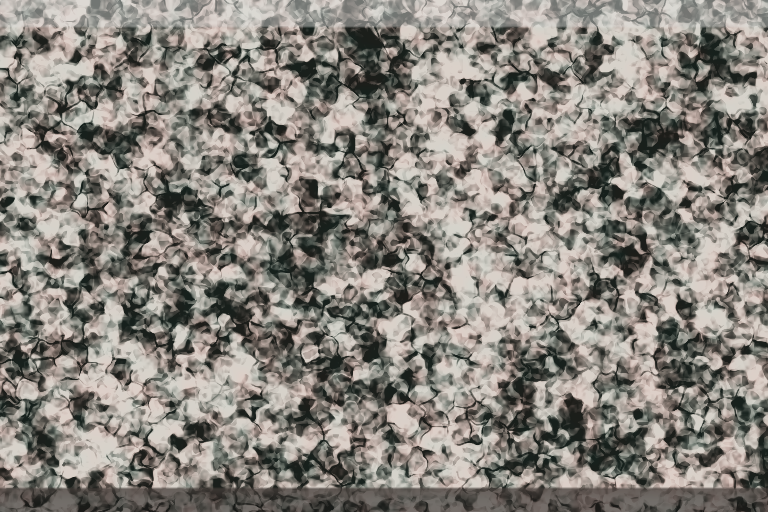
Reproduce this texture procedurally as a Shadertoy shader.

```glsl
// Speckled granite slab with a pale upper and a shaded lower bevel.
// Warped soft Voronoi grains at three sizes are summed with noise, spread to
// an even distribution, and coloured by a ramp of mineral tones.

#define COARSE_FREQ 24.0
#define MEDIUM_FREQ 46.0
#define FINE_FREQ 95.0
#define MICRO_FREQ 135.0
#define CLUSTER_FREQ 8.0
#define EDGE_SHARPNESS 20.0
#define WARP_AMOUNT 0.014
#define SEAM_DEPTH 1.5
#define TONE_BIAS 0.06
#define TINT_AMOUNT 0.10
#define TOP_BEVEL 0.947
#define BOTTOM_BEVEL 0.047

float hash(vec2 p) {
    return fract(sin(dot(p, vec2(127.1, 311.7))) * 43758.5453);
}

float noise(vec2 p) {
    vec2 cell = floor(p);
    vec2 f = fract(p);
    f = f * f * (3.0 - 2.0 * f);
    float low = mix(hash(cell), hash(cell + vec2(1.0, 0.0)), f.x);
    float high = mix(hash(cell + vec2(0.0, 1.0)), hash(cell + 1.0), f.x);
    return mix(low, high, f.y);
}

// x: softly blended grain value, y: distance measure to the grain border
vec2 grains(vec2 p) {
    vec2 cell = floor(p);
    float total = 0.0, value = 0.0;
    float nearest = 9.0, second = 9.0;
    for (int y = -1; y <= 1; y++) {
        for (int x = -1; x <= 1; x++) {
            vec2 id = cell + vec2(x, y);
            vec2 seed = id + vec2(hash(id), hash(id + 37.2));
            float d = distance(p, seed);
            float weight = exp(-EDGE_SHARPNESS * d);
            value += weight * hash(id + 71.9);
            total += weight;
            second = min(second, max(nearest, d));
            nearest = min(nearest, d);
        }
    }
    return vec2(value / total, second - nearest);
}

// Mineral colours, placed at the middle of their share of the area
vec3 mineralRamp(float t) {
    vec3 tones[6] = vec3[6](
        vec3(0.10, 0.12, 0.105), vec3(0.27, 0.27, 0.25),
        vec3(0.42, 0.41, 0.38), vec3(0.57, 0.55, 0.52),
        vec3(0.72, 0.68, 0.65), vec3(0.85, 0.82, 0.79));
    float stops[6] = float[6](0.04, 0.14, 0.28, 0.44, 0.67, 0.91);
    vec3 color = tones[0];
    for (int i = 1; i < 6; i++) {
        float blend = (t - stops[i - 1]) / (stops[i] - stops[i - 1]);
        color = mix(color, tones[i], clamp(blend, 0.0, 1.0));
    }
    return color;
}

vec3 granite(vec2 p) {
    // Ragged grain outlines
    vec2 warp = vec2(noise(p * 60.0 + 5.3), noise(p * 60.0 + 48.1)) - 0.5;
    vec2 q = p + WARP_AMOUNT * warp;

    vec2 coarse = grains(q * COARSE_FREQ + 11.0);
    vec2 medium = grains(q * MEDIUM_FREQ + 83.0);
    vec2 fine = grains(q * FINE_FREQ + 157.0);

    // Weighted sum with roughly unit spread
    float z = TONE_BIAS;
    z += 1.9 * (coarse.x - 0.5);
    z += 2.3 * (medium.x - 0.5);
    z += 1.6 * (fine.x - 0.5);
    z += 1.2 * (noise(p * MICRO_FREQ) - 0.5);
    z += 1.4 * (noise(p * CLUSTER_FREQ + 19.0) - 0.5);

    // Broken dark seams between the larger grains
    float seam = 1.0 - smoothstep(0.03, 0.14, coarse.y);
    z -= SEAM_DEPTH * seam * smoothstep(0.5, 0.75, noise(p * 30.0 + 64.0));

    float t = 1.0 / (1.0 + exp(-1.7 * z));
    vec3 color = mineralRamp(t);

    // Mauve and green-grey drift, strongest in the middle tones
    float tint = noise(p * 38.0 + 91.0) - 0.5;
    float midTone = 0.4 + 2.4 * t * (1.0 - t);
    return color + TINT_AMOUNT * tint * midTone * vec3(0.7, -0.35, -0.3);
}

void mainImage(out vec4 fragColor, in vec2 fragCoord) {
    vec2 p = fragCoord / iResolution.y;
    vec3 color = granite(p);
    float soft = 0.003;

    // Bevels: bright haze above, brownish shade below
    float top = smoothstep(TOP_BEVEL - soft, TOP_BEVEL + soft, p.y);
    float bottom = 1.0 - smoothstep(BOTTOM_BEVEL - soft, BOTTOM_BEVEL + soft, p.y);
    float lip = smoothstep(0.015, BOTTOM_BEVEL, p.y);
    vec3 shaded = mix(color * 0.55, vec3(0.36, 0.32, 0.30), 0.15 + 0.4 * lip);
    color = mix(color, mix(color, vec3(0.88, 0.88, 0.87), 0.45), top);
    color = mix(color, shaded, bottom);

    fragColor = vec4(clamp(color, 0.0, 1.0), 1.0);
}
```
